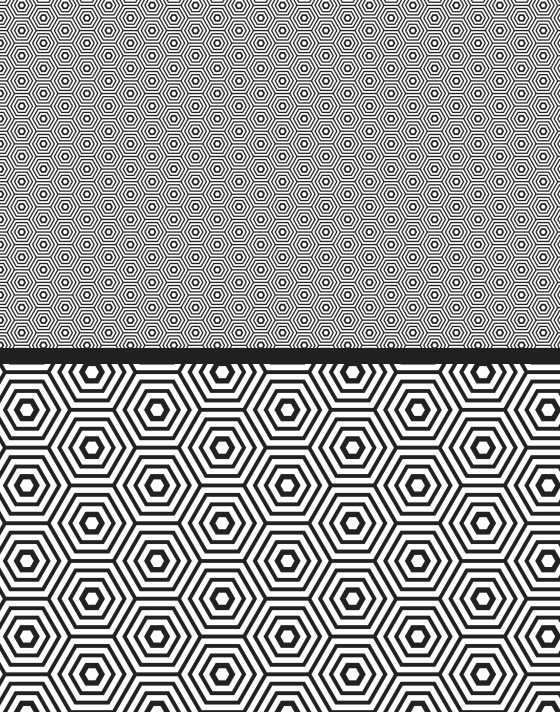
Top, the full canvas; bottom, a detail of the centre.
Give the GLSL for this pattern, as a WebGL 2 fragment shader.

```glsl
#version 300 es
precision highp float;
// Honeycomb of flat-topped hexagons, each filled with concentric hexagonal lines.

uniform vec2 u_resolution;
out vec4 fragColor;

const vec3 INK = vec3(0.135, 0.125, 0.130);
const vec3 PAPER = vec3(0.995);
const vec2 REPEATS = vec2(25.77, 13.82);  // columns and rows across the canvas
const float ROW_PHASE = 0.214;            // first odd-column centre below the top, in rows
const float RINGS = 4.0;                  // lines per hexagon, the shared border included
const float LINE_WIDTH = 0.41;            // share of the spacing between lines
const float CORE_RADIUS = 0.64;           // open centre, in line spacings
const float FILTER_WIDTH = 1.1;           // smoothing footprint, in pixels
const int SAMPLES = 4;                    // samples per side of the footprint

const float HALF_ROOT3 = 0.8660254;       // column pitch of a hexagon of height 1

// Offset from the nearest point of a rectangular lattice.
vec2 latticeOffset(vec2 p, vec2 pitch) {
    return p - pitch * floor(p / pitch + 0.5);
}

// Offset from the nearest hexagon centre: two interleaved lattices.
vec2 hexOffset(vec2 p) {
    vec2 pitch = vec2(2.0 * HALF_ROOT3, 1.0);
    vec2 a = latticeOffset(p, pitch);
    vec2 b = latticeOffset(p - 0.5 * pitch, pitch);
    return dot(a, a) < dot(b, b) ? a : b;
}

// Hexagonal radius: 0 at the centre, 1 on the border.
float hexRadius(vec2 p) {
    p = abs(p);
    return 2.0 * max(p.y, HALF_ROOT3 * p.x + 0.5 * p.y);
}

// Ink coverage at a canvas position, with edges blurred over a width in line spacings.
float lineCoverage(vec2 uv, float edge) {
    // Columns and rows, measured from the top left
    vec2 grid = vec2(uv.x, 1.0 - uv.y) * REPEATS;
    vec2 p = vec2(grid.x * HALF_ROOT3, grid.y - ROW_PHASE - 0.5);
    float ring = RINGS * hexRadius(hexOffset(p));

    // Signed distance to the nearest line; the innermost one is thicker inward
    float nearest = max(floor(ring + 0.5), 1.0);
    float line = abs(ring - nearest) - 0.5 * LINE_WIDTH;
    if (ring < 1.0) line = CORE_RADIUS - ring;
    return clamp(0.5 - line / edge, 0.0, 1.0);
}

void main() {
    // Average the coverage over the pixel footprint
    float n = float(SAMPLES);
    float edge = 2.0 * RINGS * REPEATS.y / (u_resolution.y * n);
    float ink = 0.0;
    for (int j = 0; j < SAMPLES; j++) {
        for (int i = 0; i < SAMPLES; i++) {
            vec2 jitter = ((vec2(i, j) + 0.5) / n - 0.5) * FILTER_WIDTH;
            ink += lineCoverage((gl_FragCoord.xy + jitter) / u_resolution, edge);
        }
    }
    fragColor = vec4(mix(PAPER, INK, ink / (n * n)), 1.0);
}
```
